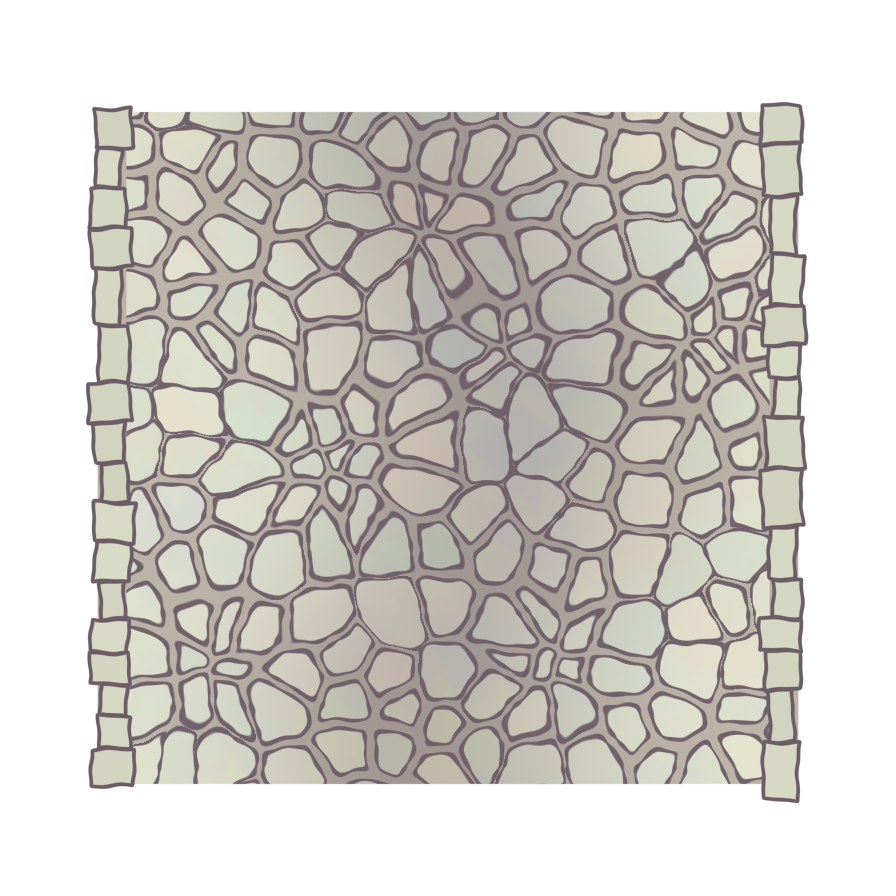
This texture is drawn by a WebGL 1 fragment shader. Its source:

```glsl
precision highp float;
uniform vec2 u_resolution;

const vec3 INK = vec3(0.42, 0.36, 0.40);
const float TAU = 6.28319;

vec2 hash2(vec2 c) {
  vec2 k = vec2(dot(c, vec2(127.1, 311.7)), dot(c, vec2(269.5, 183.3)));
  return fract(sin(k) * 43758.55);
}

// Hand-drawn wobble from layered sines
vec2 wobble(vec2 p, float amount) {
  vec2 w = sin(p.yx * vec2(83.0, 97.0) + p * 31.0);
  w += 0.5 * sin(p.yx * vec2(211.0, 187.0) + p * 73.0 + 2.0);
  return amount * w;
}

// Packs cells tighter around a centre; z carries the local scale
vec3 pinch(vec3 field, vec2 p, vec2 centre, float radius) {
  vec2 d = p - centre;
  float pull = 0.75 * exp(-dot(d, d) / (radius * radius));
  return field + vec3(d * pull, pull);
}

vec3 stoneField(vec2 p) {
  vec3 f = vec3(p, 1.0);
  f = pinch(f, p, vec2(0.48, 0.75), 0.06);
  f = pinch(f, p, vec2(0.57, 0.61), 0.06);
  f = pinch(f, p, vec2(0.79, 0.62), 0.07);
  f = pinch(f, p, vec2(0.37, 0.49), 0.08);
  f = pinch(f, p, vec2(0.23, 0.25), 0.06);
  return pinch(f, p, vec2(0.62, 0.26), 0.06);
}

vec2 seedOf(vec2 cell) {
  return cell + 0.1 + 0.8 * hash2(cell);
}

// Rounded distance to the cell border in x, cell identity in yz
vec3 cellBorder(vec2 q) {
  vec2 base = floor(q);
  vec2 home = base;
  float nearest = 9.0;
  for (int j = -1; j <= 1; j++)
    for (int i = -1; i <= 1; i++) {
      vec2 cell = base + vec2(float(i), float(j));
      float d = distance(q, seedOf(cell));
      if (d < nearest) { nearest = d; home = cell; }
    }
  vec2 a = seedOf(home) - q;
  float sum = 0.0;
  for (int j = -2; j <= 2; j++)
    for (int i = -2; i <= 2; i++) {
      vec2 b = seedOf(home + vec2(float(i), float(j))) - q;
      vec2 ab = b - a;
      if (dot(ab, ab) > 0.0001)
        sum += exp(-22.0 * dot(0.5 * (a + b), normalize(ab)));
    }
  return vec3(-log(sum) / 22.0, home);
}

float boxDist(vec2 p, vec2 halfSize) {
  vec2 d = abs(p) - halfSize;
  return length(max(d, 0.0)) + min(max(d.x, d.y), 0.0);
}

float fill(float d, float px) {
  return 1.0 - smoothstep(-px, px, d);
}

// Strength of the shadowed band wandering down the middle
float shade(vec2 p) {
  float axis = 0.52 + 0.05 * sin(p.y * 9.0 - 3.2);
  float x = (p.x - axis) / 0.19;
  return exp(-x * x);
}

// Soft watercolour blotches
vec3 wash(vec2 p) {
  vec3 blotch = cellBorder(p * 9.0 + wobble(p, 0.12));
  vec2 tint = hash2(blotch.yz + 40.0) - 0.5;
  return smoothstep(0.0, 0.25, blotch.x) * 0.035 * vec3(tint.x, tint.y, -tint.x);
}

vec3 paving(vec2 p, float px) {
  vec3 field = stoneField(p + wobble(p, 0.0014));
  float scale = 17.5 * field.z;
  vec3 cell = cellBorder(field.xy * 17.5 + 3.0);
  vec2 rnd = hash2(cell.yz + 17.0);
  float loose = 0.5 + 0.3 * sin(p.x * 17.0 + 1.0) * sin(p.y * 15.0) + 0.35 * (field.z - 1.0);
  float inset = 0.0065 * smoothstep(0.1, 0.8, loose + 0.6 * (rnd.x - 0.35)) / field.z;
  float d = inset - cell.x / scale;
  float dark = shade(p);
  vec3 mortar = mix(vec3(0.74, 0.71, 0.66), vec3(0.63, 0.59, 0.57), dark);
  vec3 stone = mix(vec3(0.87, 0.88, 0.81), vec3(0.73, 0.71, 0.67), dark);
  stone += 0.05 * (rnd.y - 0.5) * vec3(1.0, 0.4, 0.2) + wash(p);
  vec3 col = mix(mortar, stone, fill(d, px));
  float nib = 0.0018 + 0.0006 * sin(p.x * 143.0 + 4.0 * sin(p.y * 89.0));
  return mix(col, INK, 0.95 * fill(abs(d) - nib, px));
}

// Joint heights down the left (side 0) and right (side 1) kerbs
float kerbJoint(float i, float side) {
  float bulge = smoothstep(4.0, 6.0, i) - smoothstep(11.0, 17.0, i);
  float left = 0.879 - 0.0445 * i - 0.039 * bulge;
  float right = 0.876 - 0.0508 * i - 0.0143 * cos(TAU * (i - 4.0) / 6.0);
  return mix(left, right, side);
}

vec3 kerb(vec3 col, vec2 p, float side, float px) {
  vec2 q = p + wobble(p, 0.0011);
  float count = mix(17.0, 15.0, side);
  for (int n = 0; n < 17; n++) {
    float i = float(n);
    if (i >= count) break;
    float top = kerbJoint(i, side);
    float bottom = kerbJoint(i + 1.0, side);
    float wave = cos(TAU * mix((i - 2.7) / 3.3, (i - 4.0) / 3.6, side));
    vec2 rnd = hash2(vec2(i, side * 9.0 + 5.0)) - 0.5;
    vec2 centre = vec2(mix(0.124, 0.875, side) + 0.008 * rnd.x, 0.5 * (top + bottom));
    vec2 local = q - centre;
    local += 0.1 * rnd.y * vec2(-local.y, local.x);
    float d = boxDist(local, vec2(0.0175 + 0.005 * wave, 0.5 * (top - bottom) - 0.0015)) - 0.001;
    vec3 stone = vec3(0.83, 0.84, 0.76) + 0.04 * rnd.y;
    col = mix(col, stone, fill(d, px));
    col = mix(col, INK, fill(abs(d) - 0.0021, px));
  }
  return col;
}

void main() {
  vec2 p = gl_FragCoord.xy / u_resolution;
  float px = 0.8 / min(u_resolution.x, u_resolution.y);
  vec3 col = vec3(1.0);
  // Mortar bed beneath the kerbs
  col = mix(col, vec3(0.74, 0.70, 0.65), fill(boxDist(p - 0.5, vec2(0.391, 0.367)), px));
  // Paved square
  col = mix(col, paving(p, px), fill(boxDist(p - 0.5, vec2(0.359, 0.375)), px));
  // Kerb stones
  col = kerb(col, p, 0.0, px);
  col = kerb(col, p, 1.0, px);
  gl_FragColor = vec4(col, 1.0);
}
```
